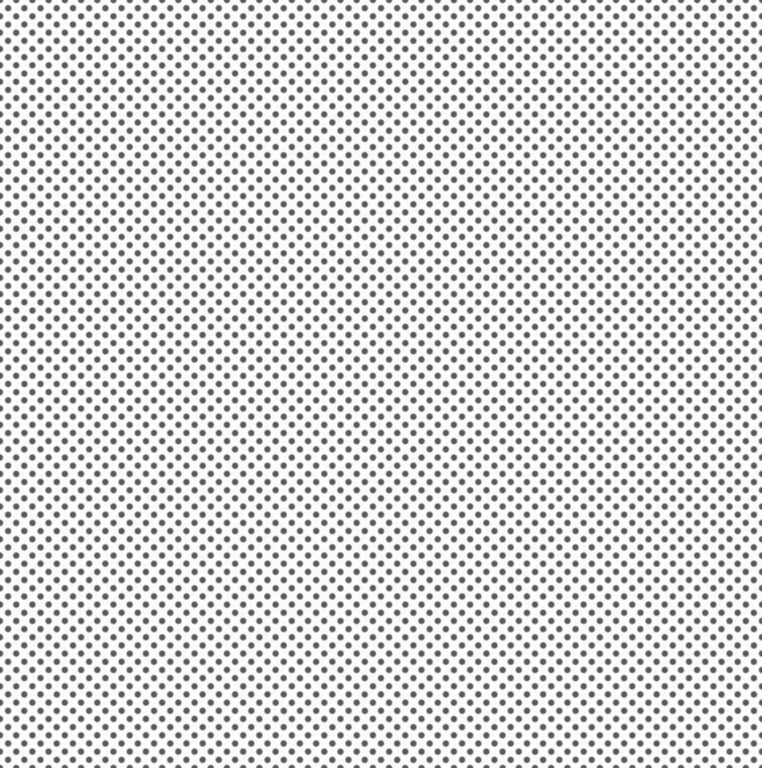
Give the GLSL for this pattern, as a Shadertoy shader.

```glsl
const float REPEATS = 47.0;

// Unit gradient at a lattice corner, wrapped so the noise tiles
vec2 cornerGradient(vec2 corner, float period) {
    corner = mod(corner, period);
    float h = fract(sin(dot(corner, vec2(127.1, 311.7))) * 4375.85);
    return vec2(cos(6.2832 * h), sin(6.2832 * h));
}

float gradientNoise(vec2 p, float period) {
    vec2 cell = floor(p);
    vec2 f = p - cell;
    vec2 u = f * f * f * (f * (f * 6.0 - 15.0) + 10.0);
    vec2 e = vec2(0.0, 1.0);
    float a = dot(cornerGradient(cell, period), f);
    float b = dot(cornerGradient(cell + e.yx, period), f - e.yx);
    float c = dot(cornerGradient(cell + e.xy, period), f - e.xy);
    float d = dot(cornerGradient(cell + e.yy, period), f - e.yy);
    return mix(mix(a, b, u.x), mix(c, d, u.x), u.y);
}

// Distance to the nearest dot centre, on cell corners and cell centres
float staggeredDots(vec2 p) {
    float corners = length(fract(p + 0.5) - 0.5);
    float centres = length(fract(p) - 0.5);
    return min(corners, centres);
}

void mainImage(out vec4 fragColor, in vec2 fragCoord) {
    vec2 p = fragCoord / iResolution.xy * REPEATS;
    float pixel = REPEATS / min(iResolution.x, iResolution.y);

    // Soft round dots with slightly uneven edges
    float radius = 0.19 + 0.012 * gradientNoise(p * 2.0, REPEATS * 2.0);
    float softness = max(0.08, 0.75 * pixel);
    float ink = 1.0 - smoothstep(radius - softness, radius + softness, staggeredDots(p));

    // Near-white paper with faint mottling
    float paper = 0.985 + 0.02 * gradientNoise(p * 4.0, REPEATS * 4.0);

    fragColor = vec4(vec3(mix(paper, 0.35, ink)), 1.0);
}
```
